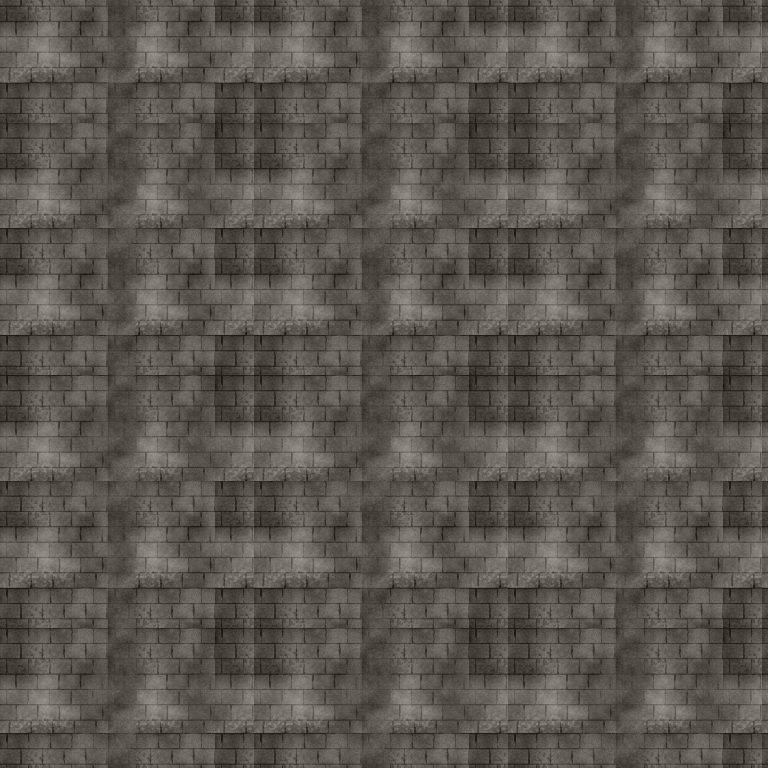
This texture is drawn by a WebGL 2 fragment shader. Its source:

```glsl
#version 300 es
precision highp float;
// Weathered grey block wall: stained tiles and cut strips repeating about three times each way.

uniform vec2 u_resolution;
out vec4 fragColor;

const vec2 PERIOD = vec2(0.3307, 0.329);  // repeat size on the canvas
const float TOP_OFFSET = 0.297;           // first full repeat, measured from the top
const float TILE = 0.425;                 // tile size within a repeat
const vec2 BRICKS = vec2(5.0, 7.0);       // bricks per tile
const vec3 STONE_TINT = vec3(0.0, -0.01, -0.04);

float hash(vec2 p) {
    vec3 q = fract(vec3(p.xyx) * 0.1031);
    q += dot(q, q.yzx + 33.33);
    return fract((q.x + q.y) * q.z);
}

float noise(vec2 p) {
    vec2 i = floor(p), f = fract(p);
    f = f * f * (3.0 - 2.0 * f);
    return mix(mix(hash(i), hash(i + vec2(1, 0)), f.x),
               mix(hash(i + vec2(0, 1)), hash(i + vec2(1, 1)), f.x), f.y);
}

float fbm(vec2 p) {
    float sum = 0.0, amplitude = 0.5;
    for (int i = 0; i < 5; i++) {
        sum += amplitude * noise(p);
        p = p * 2.03 + 17.0;
        amplitude *= 0.5;
    }
    return sum;
}

// Soft elliptical stain
float stain(vec2 p, vec2 center, vec2 radius) {
    vec2 d = (p - center) / radius;
    return exp(-dot(d, d));
}

// Start of the segment holding t, with cuts at a and b
float segmentStart(float t, float a, float b) {
    return t < a ? 0.0 : (t < b ? a : b);
}

float line(float dist, float halfWidth, float aa) {
    return 1.0 - smoothstep(halfWidth - 0.5 * aa, halfWidth + 0.5 * aa, abs(dist));
}

// Thin joints in running bond, worn unevenly; uv is in tile units
float joints(vec2 uv, vec2 aa) {
    vec2 grid = uv * BRICKS;
    float row = floor(grid.y);
    float across = grid.x + 0.5 * mod(row, 2.0) + 0.3 * hash(vec2(row, 4.0));
    float wear = noise(uv * 19.0 + 7.0);
    float bed = (fract(grid.y + 0.5) - 0.5) / BRICKS.y;
    float head = (fract(across) - 0.5) / BRICKS.x + 0.006 * (noise(uv * 30.0) - 0.5);
    float bedLine = line(bed, 0.0055, aa.y) * mix(0.6, 1.0, wear);
    float headLine = line(head, 0.003 + 0.006 * wear, aa.x) * mix(0.3, 1.2, wear);
    return clamp(max(bedLine, headLine), 0.0, 1.0);
}

// Tone of one stained tile, without joints
float tileTone(vec2 uv) {
    vec2 warp = vec2(fbm(uv * 6.0), fbm(uv * 6.0 + 31.0)) - 0.5;
    vec2 p = uv + 0.3 * warp;
    float tone = 0.375 + 0.32 * (fbm(uv * 5.0 + 3.0) - 0.48);
    tone += 0.16 * stain(p, vec2(0.47, 0.70), vec2(0.19, 0.20));
    tone += 0.06 * stain(p, vec2(0.66, 0.25), vec2(0.18, 0.16));
    tone += 0.05 * stain(p, vec2(0.25, 0.78), vec2(0.16, 0.16));
    tone -= 0.10 * stain(p, vec2(0.06, 0.22), vec2(0.20, 0.22));
    tone -= 0.11 * stain(p, vec2(0.28, 0.00), vec2(0.36, 0.13));
    tone -= 0.09 * stain(p, vec2(0.82, 0.45), vec2(0.14, 0.14));
    tone -= 0.09 * stain(p, vec2(0.88, 0.82), vec2(0.13, 0.16));
    tone -= 0.10 * stain(p, vec2(0.40, 1.02), vec2(0.28, 0.09));
    // Lichen flecks: dark above, pale below
    float fleck = smoothstep(0.56, 0.72, noise(uv * 48.0));
    tone -= 0.10 * fleck * stain(p, vec2(0.38, 0.32), vec2(0.17, 0.12));
    tone += 0.10 * fleck * stain(p, vec2(0.35, 0.94), vec2(0.45, 0.10));
    return tone;
}

// Where plaster smears hide the joints; cell is in repeat units
float smearMask(vec2 cell) {
    vec2 p = cell + 0.10 * (vec2(fbm(cell * 14.0), fbm(cell * 14.0 + 9.0)) - 0.5);
    float column = smoothstep(0.415, 0.43, cell.x) * (1.0 - smoothstep(0.50, 0.56, p.x));
    float patches = stain(p, vec2(0.43, 0.82), vec2(0.09, 0.13))
                  + stain(p, vec2(0.80, 0.83), vec2(0.08, 0.14))
                  + stain(p, vec2(0.43, 0.04), vec2(0.10, 0.06));
    return clamp(0.85 * column + 0.8 * patches, 0.0, 0.92);
}

void main() {
    vec2 canvas = gl_FragCoord.xy / u_resolution;
    vec2 cell = fract(vec2(canvas.x, 1.0 - canvas.y - TOP_OFFSET) / PERIOD);
    vec2 aa = 1.0 / (u_resolution * PERIOD * TILE);

    // Two tiles and a cut strip along each axis
    vec2 start = vec2(segmentStart(cell.x, TILE, 0.846), segmentStart(cell.y, TILE, 0.583));
    vec2 uv = (cell - start) / TILE;

    float smear = smearMask(cell);
    float plaster = 0.325 + 0.35 * (fbm(cell * 17.0 + 5.0) - 0.48);
    float tone = mix(tileTone(uv), plaster, smear * 0.8);
    tone -= 0.17 * joints(uv, aa) * (1.0 - 0.85 * smear);

    // Shaded seams, a dark damp streak and fine grain
    tone -= 0.05 * exp(-30.0 * uv.x) + 0.04 * exp(-30.0 * uv.y);
    tone -= 0.11 * stain(cell, vec2(0.83, 0.63), vec2(0.045, 0.07));
    tone += 0.07 * (noise(uv * 95.0) - 0.5);

    fragColor = vec4(clamp(vec3(max(tone, 0.12)) + STONE_TINT, 0.0, 1.0), 1.0);
}
```
